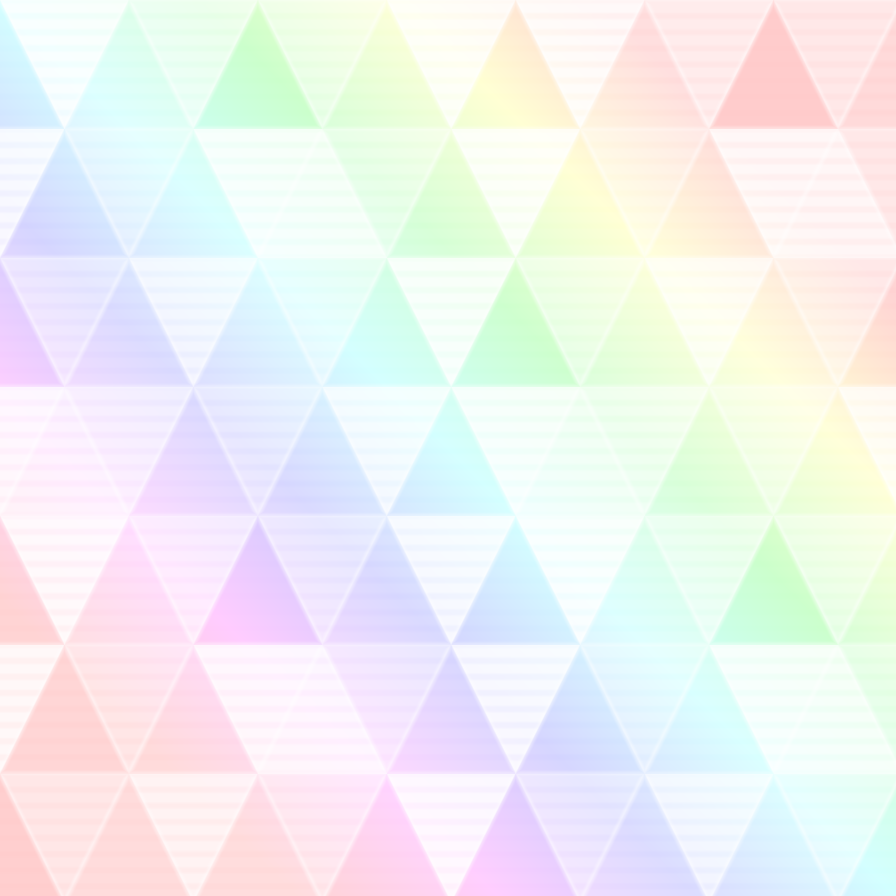
Write a WebGL 1 fragment shader that draws this background.

```glsl
precision highp float;
// Pastel rainbow running along the diagonal, seen through a triangle grid.
// Each triangle has its own tint strength, repeating every 4 x 4 cells;
// fine horizontal bands and soft white seams lie on top.
uniform vec2 u_resolution;

// Fully saturated colour of a hue in 0..1
vec3 hueColor(float hue) {
  return clamp(abs(mod(hue * 6.0 + vec3(0.0, 4.0, 2.0), 6.0) - 3.0) - 1.0, 0.0, 1.0);
}

// Component of v at a cyclic index
float pick(vec4 v, float index) {
  return dot(v, vec4(equal(vec4(mod(index, 4.0)), vec4(0.0, 1.0, 2.0, 3.0))));
}

// Tint strength of the upward triangles
float upTint(float column, float row) {
  float r = mod(row, 4.0);
  vec4 tints = r < 0.5 ? vec4(0.85, 0.65, 1.0, 0.75)
             : r < 1.5 ? vec4(0.82, 0.72, 0.22, 0.78)
             : r < 2.5 ? vec4(0.95, 0.70, 0.68, 0.85)
                       : vec4(0.30, 0.72, 0.75, 0.82);
  return pick(tints, column);
}

// Tint strength of the downward triangles
float downTint(float column, float row) {
  float r = mod(row, 4.0);
  vec4 tints = r < 0.5 ? vec4(0.17, 0.40, 0.48, 0.20)
             : r < 1.5 ? vec4(0.52, 0.20, 0.48, 0.18)
             : r < 2.5 ? vec4(0.50, 0.27, 0.48, 0.18)
                       : vec4(0.35, 0.48, 0.25, 0.20);
  return pick(tints, column);
}

void main() {
  vec2 uv = gl_FragCoord.xy / u_resolution;
  vec2 grid = vec2(uv.x, 1.0 - uv.y) * 6.95;
  float pixel = 6.95 / u_resolution.y;

  // Triangle rows, every other one shifted by half a cell
  float row = floor(grid.y);
  float down = grid.y - row;
  float x = grid.x - 0.5 * mod(row, 2.0);
  float column = floor(x + 0.5);
  float slant = (0.5 * down - abs(x - column)) / 1.118;
  float isUp = smoothstep(-pixel, pixel, slant);
  float tint = mix(downTint(floor(x), row), upTint(column, row), isUp);

  // Eight bands per row, strongest on pale triangles
  float phase = abs(fract(down * 8.0 + 0.5) - 0.5);
  float band = 1.0 - smoothstep(0.08, 0.30, phase);
  float chroma = 0.2 * tint + (band - 0.3) * mix(0.035, 0.006, tint);

  // Soft white seams along the slanted and level edges
  float level = min(down, 1.0 - down);
  float seam = 1.0 - smoothstep(0.0, 0.035, min(abs(slant), level));
  chroma *= 1.0 - 0.4 * seam;

  // Rainbow from red at the upper right to red at the lower left
  float hue = clamp(0.5 - 0.75 * (uv.x + uv.y - 1.0), 0.0, 1.0);
  gl_FragColor = vec4(mix(vec3(1.0), hueColor(hue), chroma), 1.0);
}
```
